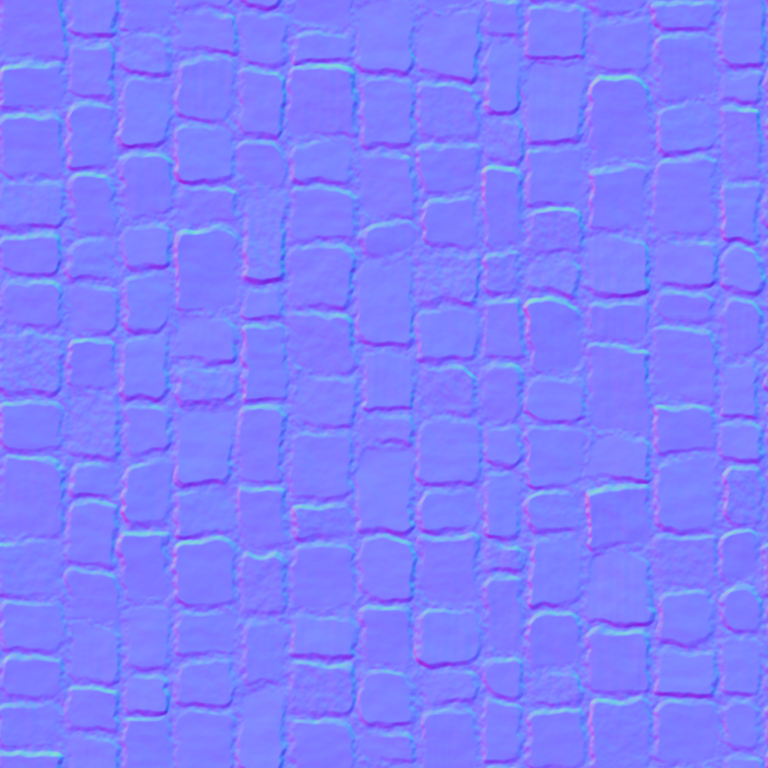
A WebGL 2 fragment shader for this texture map:

```glsl
#version 300 es
precision highp float;
// Tangent-space normal map of worn cobblestones set in uneven columns.
// Jittered columns and rows give rounded boxes; their height field, with
// gradient noise for grain and mortar, is differentiated into a normal.

#define COLUMNS 13.0
#define ROWS 12.0
#define COLUMN_JITTER 0.36
#define ROW_JITTER 0.55
#define GAP 0.0042
#define BEVEL 0.0044
#define STONE_RISE 0.0025
#define MORTAR_ROUGHNESS 0.0015
#define STONE_GRAIN 0.0005
#define STONE_TILT 0.10
#define SIDE_SLOPE 0.6
#define SAMPLE_STEP 0.0016

uniform vec2 u_resolution;
out vec4 fragColor;

float hash(vec2 p) {
    vec3 q = fract(p.xyx * vec3(0.1031, 0.1030, 0.0973));
    q += dot(q, q.yzx + 33.33);
    return fract((q.x + q.y) * q.z);
}

vec2 gradientAt(vec2 cell, vec2 period) {
    float angle = 6.28318 * hash(mod(cell, period) + period.yx * 1.7);
    return vec2(cos(angle), sin(angle));
}

// Gradient noise that repeats over the unit square; freq is whole numbers.
float noise(vec2 uv, vec2 freq) {
    vec2 p = uv * freq, i = floor(p), f = p - i;
    vec2 e = vec2(1.0, 0.0);
    vec2 w = f * f * f * (f * (f * 6.0 - 15.0) + 10.0);
    float a = dot(gradientAt(i, freq), f);
    float b = dot(gradientAt(i + e.xy, freq), f - e.xy);
    float c = dot(gradientAt(i + e.yx, freq), f - e.yx);
    float d = dot(gradientAt(i + e.xx, freq), f - e.xx);
    return mix(mix(a, b, w.x), mix(c, d, w.x), w.y);
}

float jitteredEdge(float i, float count, float jitter, float seed) {
    return i + jitter * (hash(vec2(mod(i, count), seed)) - 0.5);
}

// Interval holding x: lower edge, upper edge and wrapped index.
vec3 findSpan(float x, float count, float jitter, float seed) {
    float i = floor(x);
    if (x < jitteredEdge(i, count, jitter, seed)) i -= 1.0;
    else if (x >= jitteredEdge(i + 1.0, count, jitter, seed)) i += 1.0;
    return vec3(jitteredEdge(i, count, jitter, seed),
                jitteredEdge(i + 1.0, count, jitter, seed), mod(i, count));
}

float roundedBox(vec2 p, vec2 halfSize, float radius) {
    vec2 q = abs(p) - halfSize + radius;
    return length(max(q, 0.0)) + min(max(q.x, q.y), 0.0) - radius;
}

// Bends the straight grid into wavy, chipped outlines.
vec2 warp(vec2 uv) {
    vec2 broad = vec2(noise(uv, vec2(11.0, 9.0)), noise(uv, vec2(13.0, 14.0)));
    vec2 fine = vec2(noise(uv, vec2(43.0)), noise(uv, vec2(37.0, 41.0)));
    float chips = noise(uv, vec2(97.0, 101.0));
    return uv + 0.010 * broad + 0.006 * fine + vec2(0.0035, 0.0015) * chips;
}

float height(vec2 uv) {
    vec2 p = warp(uv);

    // Stone cell: a column, then a row within it
    vec3 column = findSpan(p.x * COLUMNS, COLUMNS, COLUMN_JITTER, 3.0);
    float rows = ROWS + floor(3.0 * hash(vec2(column.z, 17.0))) - 1.0;
    float shift = hash(vec2(column.z, 29.0));
    vec3 row = findSpan(p.y * rows + shift, rows, ROW_JITTER, column.z + 41.0);
    vec2 low = vec2(column.x / COLUMNS, (row.x - shift) / rows);
    vec2 high = vec2(column.y / COLUMNS, (row.y - shift) / rows);

    // Character of this stone
    vec2 id = vec2(column.z, row.z) + 61.0;
    vec2 lean = vec2(hash(id), hash(id + 7.3)) - 0.5;
    float rise = STONE_RISE * mix(0.45, 1.15, hash(id + 13.1));
    float wear = pow(hash(id + 19.7), 7.0);
    float streaks = hash(id + 23.9);

    vec2 q = p - 0.5 * (low + high);
    vec2 halfSize = 0.5 * (high - low) - GAP - 0.002 * hash(id + 31.3);
    vec2 skewed = q + q.yx * lean * vec2(0.10, 0.16);
    float dist = roundedBox(skewed, halfSize, mix(0.006, 0.016, hash(id + 37.1)));
    float stone = 1.0 - smoothstep(-BEVEL, BEVEL, dist);

    // Surface relief
    float grit = noise(uv, vec2(79.0)) + 0.35 * noise(uv, vec2(157.0));
    float grain = noise(uv, vec2(47.0, 53.0)) + 0.2 * noise(uv, vec2(131.0));
    float vertical = noise(uv, vec2(110.0, 14.0)) * smoothstep(0.5, 1.0, streaks);
    float level = noise(uv, vec2(15.0, 80.0)) * smoothstep(0.6, 0.1, streaks);
    float swell = noise(uv, vec2(23.0, 27.0));
    float top = rise + dot(q, lean.yx) * STONE_TILT
              + STONE_GRAIN * (grain + vertical + 0.6 * level + 1.6 * swell)
              + 0.8 * MORTAR_ROUGHNESS * wear * grit;
    float bed = MORTAR_ROUGHNESS * grit + STONE_GRAIN * swell;
    return mix(bed, top, stone);
}

void main() {
    vec2 uv = gl_FragCoord.xy / u_resolution;
    vec2 e = vec2(SAMPLE_STEP, 0.0);
    vec2 slope = vec2(height(uv + e.xy) - height(uv - e.xy),
                      height(uv + e.yx) - height(uv - e.yx)) / (2.0 * SAMPLE_STEP);

    // Red faces left, green faces up
    vec3 normal = normalize(vec3(SIDE_SLOPE * slope.x, -slope.y, 1.0));
    fragColor = vec4(0.5 + 0.5 * normal, 1.0);
}
```
